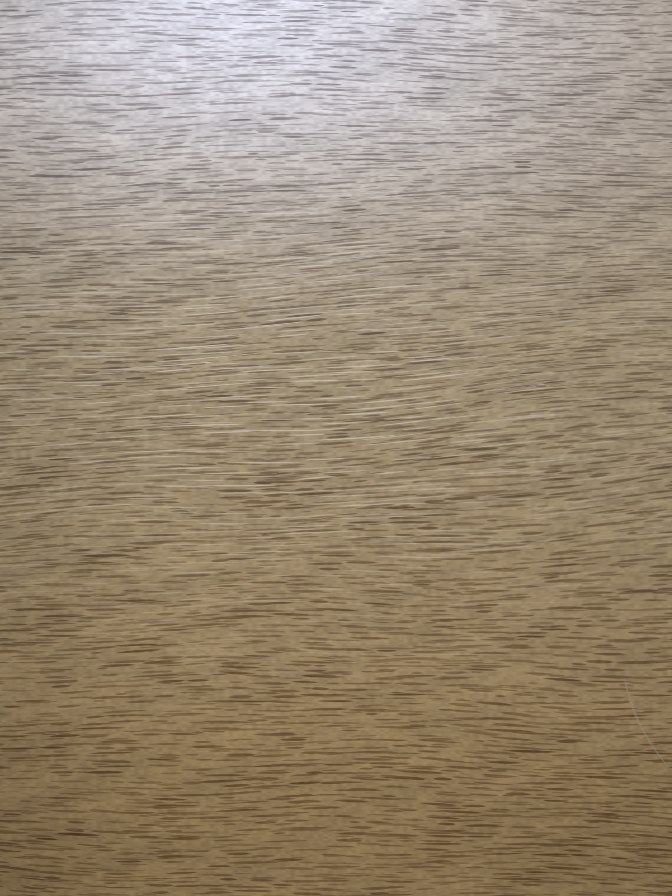
Write a Shadertoy shader that draws this texture.

```glsl
// Varnished oak board: short dark pores, pale glints and a soft window glare at the top.
#define PORE_CELL vec2(0.040, 0.0068)
#define FLECK_CELL vec2(0.026, 0.0058)
#define GLINT_CELL vec2(0.072, 0.0066)
#define PORE_DEPTH 1.0
#define GLINT_GAIN 0.85
#define SOFTNESS 0.0003
#define GLARE_POS vec2(0.27, 1.01)
#define GLARE_SIZE vec2(0.37, 0.230)
#define BROWN vec3(0.575, 0.485, 0.340)
#define TAN vec3(0.620, 0.558, 0.450)
#define SILVER vec3(0.885, 0.890, 0.945)

vec3 hash3(vec2 cell) {
    vec3 h = fract(cell.xyx * vec3(0.1031, 0.1030, 0.0973));
    h += dot(h, h.yxz + 33.33);
    return fract((h.xxy + h.yzz) * h.zyx);
}

float bell(float x, float center, float width) {
    float d = (x - center) / width;
    return exp(-d * d);
}

// Smooth value noise between 0 and 1
float valueNoise(vec2 p) {
    vec2 i = floor(p), f = fract(p);
    f = f * f * (3.0 - 2.0 * f);
    float low = mix(hash3(i).x, hash3(i + vec2(1, 0)).x, f.x);
    float high = mix(hash3(i + vec2(0, 1)).x, hash3(i + vec2(1, 1)).x, f.x);
    return mix(low, high, f.y);
}

// Bends the board coordinates so the grain rises to the right and waves a little
vec2 bendGrain(vec2 p) {
    float rise = 0.085 * bell(p.y, 0.56, 0.27) - 0.02;
    float wave = 0.0035 * sin(8.0 * p.x + 9.0 * p.y) + 0.0015 * sin(19.0 * p.x - 23.0 * p.y);
    return vec2(p.x, p.y - rise * p.x + wave);
}

// Tapered dashes, one per jittered cell; returns their coverage
float dashes(vec2 p, vec2 cell, float thickness, float fill, float seed) {
    float soft = SOFTNESS + 0.35 / iResolution.y;
    float cover = 0.0;
    float row = floor(p.y / cell.y);
    for (int j = -1; j <= 1; j++) {
        float r = row + float(j);
        float shift = hash3(vec2(r + 300.0, seed)).x * 7.0;
        float column = floor(p.x / cell.x + shift);
        for (int i = -1; i <= 1; i++) {
            float c = column + float(i);
            vec3 rnd = hash3(vec2(c + 50.0, r + 300.0 + seed * 37.0));
            vec2 center = (vec2(c - shift, r) + vec2(rnd.x, 0.15 + 0.7 * rnd.y)) * cell;
            vec2 d = p - center;
            float size = fract(rnd.z * 17.0);
            float along = d.x / (cell.x * mix(0.28, 0.85, size));
            float tilt = 0.05 * (fract(rnd.x * 23.0) - 0.5);
            float halfWidth = thickness * mix(0.6, 1.1, rnd.x) * (1.0 - along * along);
            float shape = 1.0 - smoothstep(-soft, soft, abs(d.y - tilt * d.x) - halfWidth);
            shape *= 1.0 - smoothstep(0.65, 1.0, abs(along));
            cover = max(cover, shape * step(rnd.z, fill) * mix(0.5, 1.0, rnd.y));
        }
    }
    return cover;
}

void mainImage(out vec4 fragColor, in vec2 fragCoord) {
    vec2 p = fragCoord / iResolution.y;
    vec2 grain = bendGrain(p);

    // Base tone and glare
    vec2 g = (p - GLARE_POS) / GLARE_SIZE;
    float glare = exp(-dot(g, g));
    vec3 color = mix(BROWN, TAN, smoothstep(0.05, 0.62, p.y));
    color = mix(color, vec3(0.660, 0.615, 0.570), 0.75 * smoothstep(0.58, 0.88, p.y));
    color = mix(color, SILVER, glare);

    // Broad growth bands and fine fibres
    float drift = valueNoise(p * vec2(5.0, 9.0));
    float bands = 0.5 + 0.3 * sin(105.0 * p.y - 42.0 * p.x + 6.0 * drift)
                      + 0.2 * sin(61.0 * p.y + 13.0 * p.x + 4.0 * drift);
    float fibre = valueNoise(grain * vec2(30.0, 210.0));
    float grit = valueNoise(grain * vec2(190.0, 420.0));
    color *= 1.0 + 0.06 * (fibre - 0.5) + 0.13 * (grit - 0.5) + 0.06 * (0.5 - bands);

    // Dark pores: red brown below, grey where the glare washes them out
    float pore = dashes(grain, PORE_CELL, 0.0014, 0.74, 1.0) * mix(0.6, 1.0, bands);
    float fleck = dashes(grain, FLECK_CELL, 0.0010, 0.55, 2.0) * mix(0.5, 0.9, 1.0 - drift);
    vec3 poreTint = mix(vec3(0.62, 0.53, 0.47), vec3(0.65, 0.62, 0.62), smoothstep(0.15, 0.85, p.y));
    color *= mix(vec3(1.0), poreTint, PORE_DEPTH * max(pore, fleck));

    // Pale glints on the varnish, strongest across the middle
    float glintZone = bell(p.y, 0.58, 0.25) * (0.35 + 0.65 * bell(p.x, 0.30, 0.32)) + 0.4 * glare;
    float glint = dashes(grain + vec2(0.0, 0.003), GLINT_CELL, 0.0008, 0.78, 3.0);
    vec3 glintColor = mix(vec3(0.81, 0.79, 0.76), vec3(0.93, 0.93, 0.97), glare);
    color = mix(color, glintColor, GLINT_GAIN * glint * min(glintZone, 1.0));

    // Curved hairline scratch near the right edge
    float t = (0.245 - p.y) / 0.105;
    float scratchX = 0.697 + 0.015 * t + 0.037 * t * t;
    float scratch = 1.0 - smoothstep(0.0004, 0.0020, abs(p.x - scratchX));
    scratch *= smoothstep(0.0, 0.1, t) * (1.0 - smoothstep(0.9, 1.0, t));
    color = mix(color, vec3(0.60, 0.57, 0.50), 0.5 * scratch);

    // Shaded lower corners and left edge
    float shade = 0.11 * bell(p.x, 0.0, 0.12) + 0.06 * bell(p.x, 0.75, 0.15);
    color *= 1.0 - shade * (1.0 - 0.6 * p.y) - 0.08 * bell(p.y, 0.0, 0.16);

    fragColor = vec4(clamp(color, 0.0, 1.0), 1.0);
}
```
